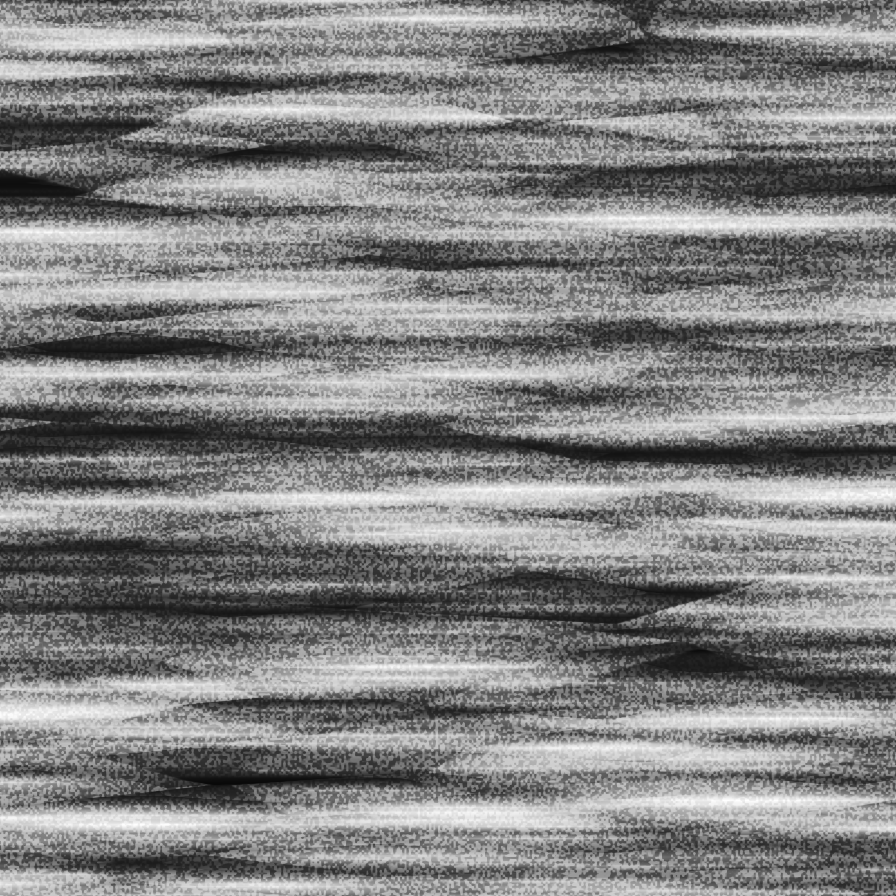
Give the GLSL for this texture, as a WebGL 2 fragment shader.

```glsl
#version 300 es
precision highp float;
// Brushed grey strands: long overlapping lens facets with thin glints and fine grain.

uniform vec2 u_resolution;
out vec4 fragColor;

// Facets per canvas (across, up) and weight of each layer
const vec2 LARGE_CELLS = vec2(1.9, 10.0);
const vec2 MEDIUM_CELLS = vec2(2.8, 20.0);
const vec2 SMALL_CELLS = vec2(4.2, 44.0);
const vec3 LAYER_WEIGHTS = vec3(0.42, 0.35, 0.23);

const float EDGE_SHARPNESS = 140.0;
const float EDGE_BIAS = 0.3;      // keeps the edge weights in float range
const float FALLOFF = 1.4;        // darkening from strand axis to seam
const float TILT = 0.5;           // random light slope across a strand
const float GLINT_STRENGTH = 0.38;
const float GLINT_THINNESS = 19.0;

const float MEAN_TONE = 0.43;
const float CONTRAST = 1.38;
const float GRAIN_CELLS = 400.0;
const float GRAIN_STRENGTH = 0.27;
const vec2 FIBRE_CELLS = vec2(7.0, 230.0);
const float FIBRE_STRENGTH = 0.13;

vec3 hash3(vec2 p, float seed) {
    vec3 q = fract(vec3(p.xyx + seed * 17.3) * vec3(0.1031, 0.1030, 0.0973));
    q += dot(q, q.yxz + 33.33);
    return fract((q.xxy + q.yzz) * q.zyx);
}

float valueNoise(vec2 p, float seed) {
    vec2 i = floor(p);
    vec2 f = fract(p);
    f = f * f * (3.0 - 2.0 * f);
    float low = mix(hash3(i, seed).x, hash3(i + vec2(1.0, 0.0), seed).x, f.x);
    float high = mix(hash3(i + vec2(0.0, 1.0), seed).x, hash3(i + 1.0, seed).x, f.x);
    return mix(low, high, f.y);
}

// Light on one strand, offset measured from its centre in cell units
float strandTone(vec2 offset, float tilt) {
    float body = 1.0 - FALLOFF * length(offset * vec2(0.5, 1.0));
    float taper = 1.0 - smoothstep(0.05, 0.75, abs(offset.x));
    float glint = exp(-GLINT_THINNESS * abs(offset.y)) * taper;
    return body + TILT * (tilt - 0.5) * offset.y + GLINT_STRENGTH * glint;
}

// Stretched cells; the nearest strand wins, with a narrow soft edge
float strandLayer(vec2 p, vec2 cells, float seed) {
    vec2 q = p * cells + seed * 5.7;
    vec2 base = floor(q);
    float toneSum = 0.0;
    float weightSum = 0.0;
    for (int y = -2; y <= 2; y++) {
        for (int x = -2; x <= 2; x++) {
            vec2 id = base + vec2(x, y);
            vec3 rnd = hash3(id, seed);
            vec2 offset = q - id - rnd.xy;
            float curve = mix(0.65, 1.35, rnd.z);
            float reach = curve * offset.x * offset.x + offset.y * offset.y;
            float weight = exp(-EDGE_SHARPNESS * (reach - EDGE_BIAS));
            float tilt = fract(rnd.z * 7.31 + rnd.x);
            toneSum += weight * strandTone(offset, tilt);
            weightSum += weight;
        }
    }
    return toneSum / max(weightSum, 1e-36);
}

// Rolls off toward black and white instead of clipping
float softRange(float tone) {
    return 0.5 + 0.5 * tanh(2.0 * (tone - 0.5));
}

void main() {
    vec2 p = gl_FragCoord.xy / u_resolution;

    // Strands at three sizes
    vec3 layers = vec3(strandLayer(p, LARGE_CELLS, 1.0),
                       strandLayer(p, MEDIUM_CELLS, 2.0),
                       strandLayer(p, SMALL_CELLS, 3.0));
    float tone = MEAN_TONE + CONTRAST * (dot(layers, LAYER_WEIGHTS) - 0.5);

    // Fine horizontal fibres
    tone += FIBRE_STRENGTH * (valueNoise(p * FIBRE_CELLS, 4.0) - 0.5);
    tone = softRange(tone);

    // Speckle, strongest in the mid tones
    float midtone = smoothstep(0.05, 0.4, tone) * (1.0 - 0.75 * smoothstep(0.55, 0.85, tone));
    float grain = smoothstep(0.25, 0.75, valueNoise(p * GRAIN_CELLS, 5.0)) - 0.5;
    tone += GRAIN_STRENGTH * midtone * grain;

    fragColor = vec4(vec3(clamp(tone, 0.0, 1.0)), 1.0);
}
```
